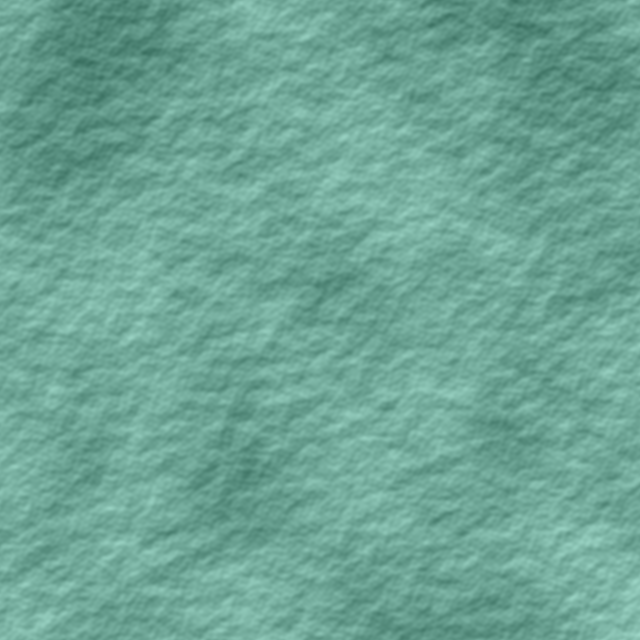
Reproduce this texture procedurally as a Shadertoy shader.

```glsl
vec2 randomGradient(vec2 cell) {
    vec3 q = fract(cell.xyx * vec3(0.1031, 0.1030, 0.0973));
    q += dot(q, q.yzx + 33.33);
    float angle = 6.2832 * fract((q.x + q.y) * q.z);
    return vec2(cos(angle), sin(angle));
}

float gradientNoise(vec2 p) {
    vec2 cell = floor(p), f = fract(p);
    vec2 s = f * f * f * (f * (f * 6.0 - 15.0) + 10.0);
    vec2 right = vec2(1, 0), up = vec2(0, 1);
    float a = dot(randomGradient(cell), f);
    float b = dot(randomGradient(cell + right), f - right);
    float c = dot(randomGradient(cell + up), f - up);
    float d = dot(randomGradient(cell + 1.0), f - 1.0);
    return mix(mix(a, b, s.x), mix(c, d, s.x), s.y);
}

float fbm(vec2 p, int octaves, float gain) {
    float sum = 0.0, amplitude = 1.0;
    for (int i = 0; i < octaves; i++) {
        sum += amplitude * gradientNoise(p);
        p = mat2(1.6, 1.2, -1.2, 1.6) * p + 17.3;
        amplitude *= gain;
    }
    return sum;
}

// Fine crumpled surface, slightly stretched along a rising diagonal
float paperHeight(vec2 p) {
    p = mat2(0.93, -0.37, 0.37, 0.93) * p;
    return fbm(p * vec2(25.0, 31.0) + 60.0, 3, 0.48);
}

float softSpot(vec2 p, vec2 center, vec2 radius) {
    vec2 d = (p - center) / radius;
    return exp(-dot(d, d));
}

void mainImage(out vec4 fragColor, in vec2 fragCoord) {
    vec2 uv = fragCoord / iResolution.y;

    // Broad cloudy stain with darker upper and lower left areas
    float tone = 0.17 * fbm(uv * 2.6 + 8.4, 5, 0.58) + 0.01;
    tone -= 0.08 * softSpot(uv, vec2(0.34, 0.90), vec2(0.36, 0.17));
    tone -= 0.07 * softSpot(uv, vec2(0.03, 0.20), vec2(0.14, 0.16));

    // Relief lit from above, a little to the left
    vec2 towardLight = 0.003 * vec2(-0.34, 0.94);
    float relief = paperHeight(uv - towardLight) - paperHeight(uv + towardLight);
    tone += 0.22 * relief;

    vec3 seaGreen = vec3(0.432, 0.65, 0.59);
    fragColor = vec4(seaGreen + tone * vec3(0.97, 1.0, 1.0), 1.0);
}
```
